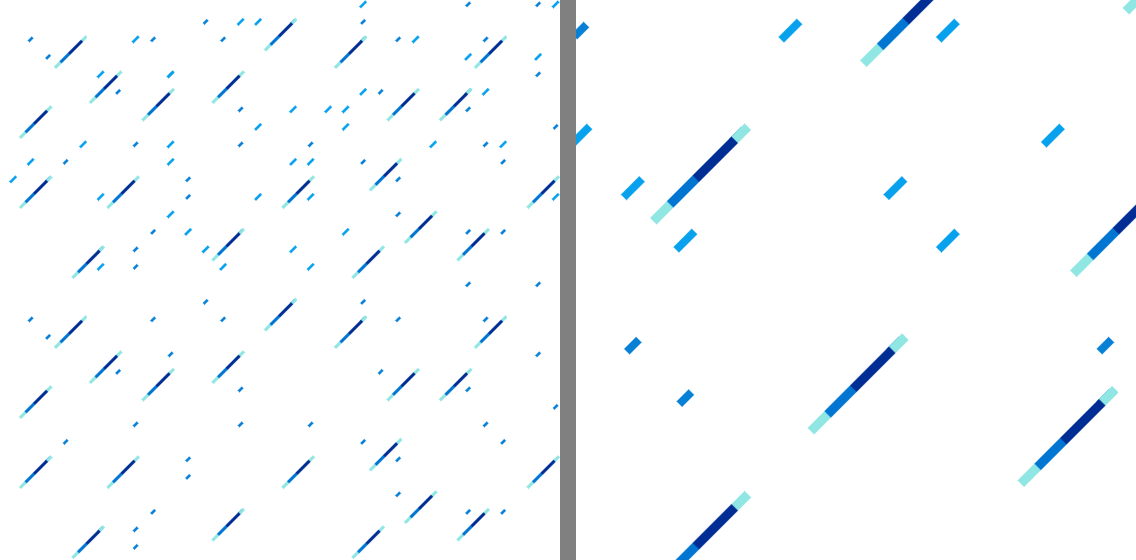
Left, the full canvas; right, a detail of the centre.
Give the GLSL for this pattern, as a Shadertoy shader.

```glsl
// Sparse diagonal rain: banded blue streaks and small ticks snapped to a grid on white.

const float CELLS = 32.0;         // grid cells along the canvas height
const float PERIOD = 16.0;        // rows after which streaks and short ticks repeat
const float BLOCK = 4.0;          // cells per block; each block holds at most one streak
const float STREAK_CHANCE = 0.74;
const float SHORT_CHANCE = 0.068;
const float LONG_CHANCE = 0.066;

// Sizes in cells; half lengths are measured along one axis of the diagonal
const float STREAK_HALF_LENGTH = 0.90;
const float STREAK_HALF_WIDTH = 0.088;
const float SHORT_HALF_LENGTH = 0.115;
const float LONG_HALF_LENGTH = 0.175;
const float TICK_HALF_WIDTH = 0.075;
const vec2 TICK_CENTER = vec2(0.75);
const vec2 STREAK_OFFSET = vec2(0.04, 0.02);

// Positions along a streak where its colour changes
const float TAIL_END = -0.58;
const float BODY_END = -0.09;
const float CORE_END = 0.65;

const vec3 PAPER = vec3(1.0);
const vec3 PALE_AQUA = vec3(0.56, 0.90, 0.89);
const vec3 MID_BLUE = vec3(0.0, 0.46, 0.82);
const vec3 NAVY = vec3(0.0, 0.18, 0.58);
const vec3 SHORT_BLUE = vec3(0.03, 0.50, 0.84);
const vec3 LONG_BLUE = vec3(0.03, 0.63, 0.93);

// Integer hash of a lattice point and a seed, in 0..1
float hash(vec2 p, int seed) {
    uvec2 q = uvec2(ivec2(floor(p + 0.5)) + 512);
    uint n = q.x * 1597334677u ^ q.y * 3812015801u ^ uint(seed) * 2654435769u;
    n = (n ^ (n >> 16)) * 2146121005u;
    n = (n ^ (n >> 15)) * 2221713035u;
    n ^= n >> 16;
    return float(n >> 8) / 16777216.0;
}

// Smooth coverage of a 45 degree bar centred on the origin
float diagonalBar(vec2 p, float halfLength, float halfWidth, float pixel) {
    float along = (abs(p.x + p.y) * 0.5 - halfLength) * sqrt(2.0);
    float across = abs(p.x - p.y) / sqrt(2.0) - halfWidth;
    return smoothstep(0.75, -0.75, max(along, across) / pixel);
}

// Colour bands from the lower left tail to the upper right tip
vec3 streakColor(float along, float blur) {
    vec3 c = mix(PALE_AQUA, MID_BLUE, smoothstep(-blur, blur, along - TAIL_END));
    c = mix(c, NAVY, smoothstep(-blur, blur, along - BODY_END));
    return mix(c, PALE_AQUA, smoothstep(-blur, blur, along - CORE_END));
}

void mainImage(out vec4 fragColor, in vec2 fragCoord) {
    vec2 grid = fragCoord / iResolution.y * CELLS;
    float pixel = CELLS / iResolution.y;
    vec2 tiled = vec2(grid.x, mod(grid.y, PERIOD));
    vec3 color = PAPER;

    // Short ticks repeat in both halves; long ticks fill the upper half only
    vec2 tickPos = fract(grid) - TICK_CENTER;
    float shortTick = step(hash(floor(tiled), 1), SHORT_CHANCE)
        * diagonalBar(tickPos, SHORT_HALF_LENGTH, TICK_HALF_WIDTH, pixel);
    float longTick = step(hash(floor(grid), 2), LONG_CHANCE) * step(PERIOD, grid.y)
        * diagonalBar(tickPos, LONG_HALF_LENGTH, TICK_HALF_WIDTH, pixel);
    color = mix(color, SHORT_BLUE, shortTick);
    color = mix(color, LONG_BLUE, longTick);

    // Streaks: every row of blocks slides sideways by whole cells
    float row = floor(tiled.y / BLOCK);
    vec2 slid = tiled + vec2(floor(hash(vec2(row, 0.0), 3) * BLOCK), 0.0);
    vec2 block = floor(slid / BLOCK);
    vec2 jitter = floor(3.0 * vec2(hash(block, 4), hash(block, 5)));
    vec2 p = slid - block * BLOCK - 1.0 - jitter - STREAK_OFFSET;
    float streak = step(hash(block, 6), STREAK_CHANCE)
        * diagonalBar(p, STREAK_HALF_LENGTH, STREAK_HALF_WIDTH, pixel);
    color = mix(color, streakColor((p.x + p.y) * 0.5, pixel * 0.6), streak);

    fragColor = vec4(color, 1.0);
}
```
